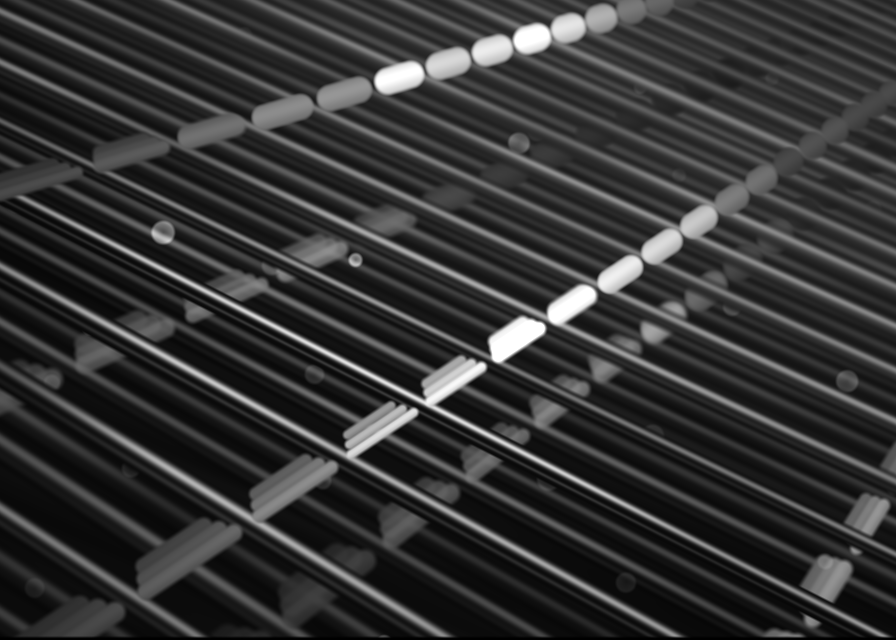
Reproduce this pattern procedurally as a Shadertoy shader.

```glsl
// Stacked wire mesh in shallow focus: rods recede in perspective, crossed by bright wires
// that break into beads of light. Each rod is a shaded band around a line, each bead a
// capsule between two rods; blur widens both away from the focal rod.

#define RECEDE 0.0975             // perspective shrink per rod
#define STEP vec2(0.2007, 0.1267) // advance along a wire per rod
#define MAIN_WIRE vec2(0.387, 0.182)
#define BACK_WIRE vec2(-0.423, 0.571)
#define ROD_HALF 0.0205           // rod half width at index zero
#define WIRE_HALF 0.0135          // wire half width at index zero
#define FOCUS 1.7                 // index of the sharpest rod
#define MAX_BLUR 0.018
#define GLINT 0.66                // brightness of rod highlights
#define VIGNETTE 1.25

const int FIRST_ROD = -2;
const int LAST_ROD = 25;

float hash(vec2 p) {
    vec3 q = fract(vec3(p.xyx) * 0.1031);
    q += dot(q, q.yzx + 33.33);
    return fract((q.x + q.y) * q.z);
}

float noise(vec2 p) {
    vec2 i = floor(p), f = fract(p);
    f = f * f * (3.0 - 2.0 * f);
    return mix(mix(hash(i), hash(i + vec2(1, 0)), f.x),
               mix(hash(i + vec2(0, 1)), hash(i + vec2(1, 1)), f.x), f.y);
}

float bell(float x) { return exp(-x * x); }

float depth(float i) { return 1.0 + RECEDE * i; }

// Point where rod i meets the wire starting at base
vec2 crossing(vec2 base, float i) { return (base + STEP * i) / depth(i); }

float blurAt(float i) {
    float x = abs(i - FOCUS);
    return MAX_BLUR * x / (x + 5.0);
}

// Paint one layer of rods over tone, from far to near
float drawRods(float tone, vec2 p, float shift, float gain, float extraBlur) {
    float px = 1.0 / iResolution.y;
    for (int n = LAST_ROD; n >= FIRST_ROD; n--) {
        float i = float(n) + shift;
        float slope = 0.44 + 0.17 * exp(-0.45 * max(i, -0.5));
        float d = dot(p - crossing(MAIN_WIRE, i), normalize(vec2(slope, 1.0)));
        float r = ROD_HALF / depth(i) * (0.85 + 0.3 * hash(vec2(i * 7.0, 3.0)));
        float blur = blurAt(i) + extraBlur;
        float t = d / r, s = blur / r;
        float far = smoothstep(2.0, 13.0, i);
        float shine = 0.6 + 0.7 * noise(vec2(p.x * 3.5, i * 7.3));
        float top = bell((t - 0.42) / (0.25 + 0.4 * s)) * 0.4 / (0.4 + 0.35 * s);
        float under = bell((t + 0.5) / (0.12 + 0.5 * s)) * 0.22 / (1.0 + s);
        float body = mix(0.035, 0.13, far) + GLINT * shine * (top + under);
        float edge = px + 0.7 * blur;
        tone = mix(tone, body * gain, 1.0 - smoothstep(r - edge, r + edge, abs(d)));
    }
    return tone;
}

// Paint the beads of a wire, brightest near index peak
float drawWire(float tone, vec2 p, vec2 base, float peak, float gain, float extraBlur) {
    float px = 1.0 / iResolution.y;
    for (int n = LAST_ROD; n >= FIRST_ROD; n--) {
        float i = float(n);
        vec2 a = crossing(base, i), b = crossing(base, i + 1.0);
        float gap = length(b - a);
        vec2 dir = (b - a) / gap;
        float blur = blurAt(i + 0.5) + extraBlur;
        float near = 1.0 - smoothstep(2.5, 5.0, i);
        float light = 0.3 + 0.75 * bell((i + 0.5 - peak) / 3.6);
        light *= gain * (0.8 + 0.35 * hash(vec2(i, base.x * 91.0)));
        // Parallel strands, merging as they blur
        for (int k = 2; k >= 0; k--) {
            float strand = float(k);
            float r = min(WIRE_HALF / depth(i) * mix(1.0, 0.55, near) + blur, 0.53 * gap);
            vec2 q = p - 0.5 * (a + b) - vec2(-0.7, 0.7) * strand * 0.016 * near / depth(i);
            float reach = max(0.0, gap * (0.44 - 0.06 * strand * near) - r);
            float along = dot(q, dir);
            float d = length(q - dir * clamp(along, -reach, reach)) - r;
            float soft = px + 0.0015 + 0.28 * blur;
            float sheen = 0.78 + 0.3 * bell(dot(q, vec2(-dir.y, dir.x)) / r - 0.2);
            float level = light * sheen * (1.0 - 0.16 * strand * near);
            tone = mix(tone, level, (1.0 - smoothstep(-soft, soft, d)) * min(1.0, gain + 0.2));
        }
    }
    return tone;
}

// Scattered out of focus sparkles with brighter rims
float sparkles(vec2 p) {
    float sum = 0.0;
    vec2 cell = floor(p * 9.0);
    for (int k = 0; k < 9; k++) {
        vec2 id = cell + vec2(k % 3 - 1, k / 3 - 1);
        vec2 centre = (id + vec2(hash(id + 4.7), hash(id + 19.3))) / 9.0;
        float r = mix(0.008, 0.021, hash(id + 37.1));
        float d = length(p - centre);
        float disc = 1.0 - smoothstep(r - 0.003, r + 0.003, d);
        float on = step(0.72, hash(id + 53.9));
        sum += on * disc * (0.55 + 0.45 * d / r) * mix(0.08, 0.5, pow(hash(id + 71.3), 3.0));
    }
    return sum;
}

void mainImage(out vec4 fragColor, in vec2 fragCoord) {
    vec2 p = fragCoord / iResolution.y, uv = fragCoord / iResolution.xy;
    float rise = p.y + 0.46 * p.x;
    // Hazy floor with streaks along the rods
    float tone = mix(0.05, 0.16, smoothstep(0.5, 1.3, rise));
    tone *= 0.7 + 0.6 * noise(vec2(p.x * 2.0, rise * 45.0));
    // Lower sheets of mesh
    tone = drawRods(tone, p, 0.72, 0.5, 0.007);
    tone = drawRods(tone, p, 0.42, 0.68, 0.004);
    tone = drawWire(tone, p, vec2(0.109, 0.420), 1.2, 0.5, 0.004);
    tone = drawWire(tone, p, vec2(0.593, 0.142), 3.0, 0.55, 0.004);
    tone = drawWire(tone, p, vec2(1.259, 0.015), 0.5, 0.75, 0.003);
    tone += sparkles(p) * (1.0 - 0.7 * smoothstep(1.0, 1.5, rise));
    // Top sheet
    tone = drawRods(tone, p, 0.0, 1.0, 0.0);
    tone = drawWire(tone, p, BACK_WIRE, 9.5, 1.0, 0.001);
    tone = drawWire(tone, p, MAIN_WIRE, 4.6, 1.0, 0.0);
    tone *= mix(0.4, 1.12, bell(length(uv - 0.5) * VIGNETTE));
    tone *= smoothstep(0.002, 0.007, uv.y);
    fragColor = vec4(vec3(clamp(tone, 0.0, 1.0)), 1.0);
}
```
